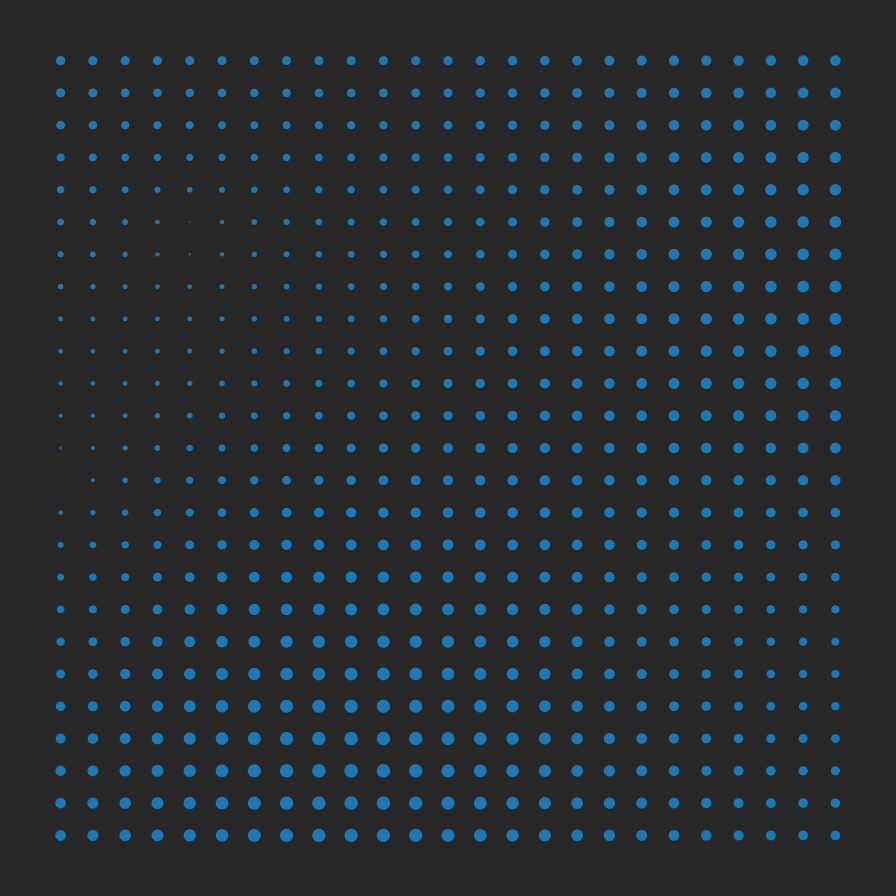
Reproduce this pattern procedurally as a WebGL 2 fragment shader.

```glsl
#version 300 es
precision highp float;
// A square lattice of blue dots on charcoal, framed by a plain margin so it tiles.
// Each dot's radius comes from a smooth field of broad Gaussian swells and hollows,
// pinched to nothing at two points near the left side.

#define DOTS 25.0            // dots across and down
#define PITCH 0.03603        // spacing of dots, in canvas units
#define BASE_RADIUS 4.2      // typical radius, in RADIUS_UNIT
#define RADIUS_UNIT 0.001302 // one step of radius, in canvas units
#define PINCH_WIDTH 1.1      // reach of each pinch, in cells
#define BACKGROUND vec3(0.153, 0.153, 0.153)
#define DOT_BLUE vec3(0.122, 0.467, 0.706)

uniform vec2 u_resolution;
out vec4 fragColor;

float gaussian(vec2 cell, vec2 center, vec2 spread) {
    vec2 d = (cell - center) / spread;
    return exp(-0.5 * dot(d, d));
}

// Rises from 0 at the center to 1 a few cells away.
float pinch(vec2 cell, vec2 center) {
    float d = distance(cell, center);
    return d / sqrt(d * d + PINCH_WIDTH * PINCH_WIDTH);
}

// Radius field; cell (0, 0) is the top left dot.
float dotRadius(vec2 cell) {
    float r = BASE_RADIUS;
    vec2 sheared = cell + vec2(0.0, 0.3 * cell.x);
    r -= 2.10 * gaussian(sheared, vec2(1.5, 9.6), vec2(8.0, 4.2)); // upper left hollow
    r += 1.60 * gaussian(cell, vec2(9.0, 22.0), vec2(6.5, 5.0));   // bottom swell
    r += 0.85 * gaussian(cell, vec2(24.0, 7.0), vec2(7.0, 5.0));   // right swell
    r -= 0.90 * gaussian(cell, vec2(24.0, 18.0), vec2(5.0, 3.2));  // lower right hollow
    r -= 0.80 * gaussian(cell, vec2(-1.0, 17.0), vec2(3.0, 4.0));  // lower left hollow
    return r * pinch(cell, vec2(4.0, 5.4)) * pinch(cell, vec2(0.0, 12.8));
}

void main() {
    vec2 uv = gl_FragCoord.xy / u_resolution;
    float pixel = 1.0 / min(u_resolution.x, u_resolution.y);

    // Nearest dot, with rows counted from the top
    float last = DOTS - 1.0;
    vec2 grid = (vec2(uv.x, 1.0 - uv.y) - 0.5) / PITCH + 0.5 * last;
    vec2 cell = clamp(floor(grid + 0.5), 0.0, last);
    float radius = dotRadius(cell);

    // Smooth disc; the tiniest dots also fade out
    float edge = length(grid - cell) * PITCH - radius * RADIUS_UNIT;
    float coverage = clamp(0.5 - edge / pixel, 0.0, 1.0);
    coverage *= smoothstep(0.3, 1.8, radius);

    fragColor = vec4(mix(BACKGROUND, DOT_BLUE, coverage), 1.0);
}
```
